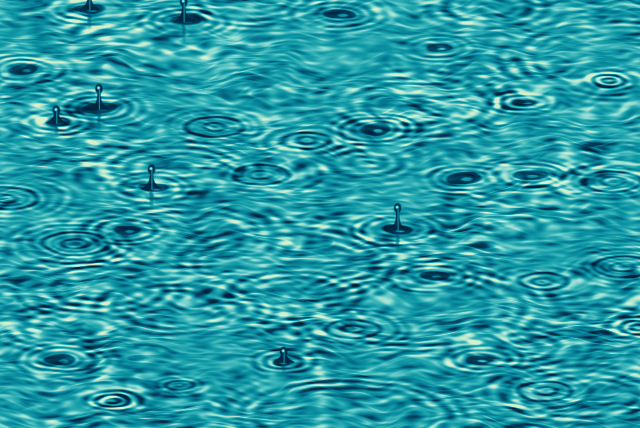
Write a Shadertoy shader that draws this texture.

```glsl
// Raindrops striking a teal pond seen at a low angle: streaky noise ripples,
// flattened ring waves from scattered drops, dark craters and upright jets.
// One brightness level is summed per point, then coloured through a ramp.

const float TAU = 6.2831853;
const vec2 DROP_GRID = vec2(8.0, 6.0);
const float FLATTEN = 2.9;          // foreshortening of the water plane

vec2 hash2(vec2 p) {
    vec3 a = fract(p.xyx * vec3(0.1031, 0.1030, 0.0973));
    a += dot(a, a.yzx + 33.33);
    return fract((a.xx + a.yz) * a.zy);
}

float cornerSlope(vec2 cell, vec2 corner, vec2 f) {
    return dot(hash2(cell + corner) * 2.0 - 1.0, f - corner);
}

float gradientNoise(vec2 p) {
    vec2 i = floor(p), f = p - i;
    vec2 u = f * f * f * (f * (f * 6.0 - 15.0) + 10.0);
    vec2 e = vec2(0.0, 1.0);
    return mix(mix(cornerSlope(i, e.xx, f), cornerSlope(i, e.yx, f), u.x),
               mix(cornerSlope(i, e.xy, f), cornerSlope(i, e.yy, f), u.x), u.y);
}

// Stretched noise on a plane tilted by the given slope
float streaks(vec2 p, float slope, vec2 scale, float seed) {
    return gradientNoise(vec2(p.x, p.y + slope * p.x) * scale + seed);
}

// Thin bright line along the zero contour of a noise value
float crest(float n, float sharpness) {
    return exp(-n * n * sharpness * sharpness) - 0.3;
}

// Wind ripples: octaves bent so they cross, with thin glints on the crests
float ripples(vec2 p, float gust) {
    p.y += 0.034 * gradientNoise(p * vec2(5.0, 9.0) + 40.0);
    p.y += 0.012 * gradientNoise(p * vec2(14.0, 26.0) + 70.0);
    float level = 1.5 * streaks(p, 0.08, vec2(7.0, 32.0), 11.0);
    level += 2.5 * streaks(p, -0.10, vec2(14.0, 74.0), 120.0);
    level += 2.4 * streaks(p, 0.06, vec2(26.0, 118.0), 300.0);
    level += 0.85 * crest(streaks(p, 0.12, vec2(8.0, 44.0), 210.0), 11.0);
    level += 0.75 * crest(streaks(p, -0.08, vec2(12.0, 60.0), 410.0), 9.0);
    return level * gust;
}

// Dark crest at the radius with fading waves on either side
float ring(vec2 q, float radius, float wavelength, float spread) {
    float r = length(q);
    float d = r - radius;
    float facing = mix(0.55, 1.0, abs(q.y) / max(r, 0.0001));
    return -cos(TAU * d / wavelength) * exp(-d * d / (spread * spread)) * facing;
}

float disc(vec2 q, float radius, float soft) {
    return 1.0 - smoothstep(radius - soft, radius + soft, length(q));
}

// Upright splash column: x = dark body, y = bright glint, z = reflection
vec3 jet(vec2 d, float height, float soft) {
    float width = 0.0032 + 0.020 * exp(-max(d.y, 0.0) / 0.009);
    float above = smoothstep(-0.006, 0.0, d.y) * (1.0 - smoothstep(height - soft, height + soft, d.y));
    float column = above * (1.0 - smoothstep(width - soft, width + soft, abs(d.x)));
    vec2 top = d - vec2(0.0, height);
    float body = max(column, disc(top * vec2(1.0, 0.75), 0.0085, soft));
    float glint = disc(top - vec2(-0.001, 0.002), 0.0036, soft);
    glint = max(glint, 0.6 * above * disc(vec2(d.x - 0.001, 0.0), 0.0012, soft));
    float wobble = 0.006 * gradientNoise(vec2(3.0, d.y * 130.0));
    float mirror = disc(vec2(d.x + wobble, 0.0), 0.004, 0.003);
    mirror *= smoothstep(-height * 1.3, -height * 0.5, d.y) * (1.0 - smoothstep(-0.01, 0.0, d.y));
    return vec3(body, glint, mirror);
}

vec3 rampStep(vec3 low, vec3 high, float level, float from, float to) {
    return mix(low, high, clamp((level - from) / (to - from), 0.0, 1.0));
}

vec3 waterColour(float level) {
    vec3 c = vec3(0.00, 0.13, 0.22);
    c = rampStep(c, vec3(0.01, 0.24, 0.35), level, -2.9, -1.95);
    c = rampStep(c, vec3(0.01, 0.38, 0.49), level, -1.95, -1.28);
    c = rampStep(c, vec3(0.03, 0.50, 0.59), level, -1.28, -0.70);
    c = rampStep(c, vec3(0.06, 0.60, 0.65), level, -0.70, 0.0);
    c = rampStep(c, vec3(0.24, 0.71, 0.73), level, 0.0, 0.80);
    c = rampStep(c, vec3(0.54, 0.85, 0.82), level, 0.80, 1.65);
    return rampStep(c, vec3(0.84, 0.94, 0.80), level, 1.65, 2.7);
}

void mainImage(out vec4 fragColor, in vec2 fragCoord) {
    vec2 p = fragCoord / iResolution.y;
    float soft = max(1.0 / iResolution.y, 0.0012);
    float gust = 1.0 + 0.9 * gradientNoise(p * vec2(3.0, 6.0) + 500.0);
    float level = ripples(p, gust) + 0.3 * (p.y - 0.5);
    float bend = 0.014 * gradientNoise(p * vec2(12.0, 30.0) + 900.0);
    float breakup = max(0.0, 1.0 + 2.2 * gradientNoise(p * vec2(9.0, 22.0) + 700.0));
    float crater = 0.0;
    vec3 splash = vec3(0.0);

    // One drop per jittered cell, at a random stage of its life
    for (int n = 0; n < 48; n++) {
        vec2 cell = vec2(mod(float(n), DROP_GRID.x), floor(float(n) / DROP_GRID.x));
        vec2 centre = (cell + hash2(cell + 17.0)) / DROP_GRID * vec2(1.5, 1.0);
        vec2 trait = hash2(cell + 63.0);
        float age = trait.x, size = trait.y;
        vec2 d = p - centre;
        vec2 q = vec2(d.x, d.y * FLATTEN) + bend;

        if (age < 0.30) {           // fresh impact
            float hole = mix(0.022, 0.040, size);
            level += 1.2 * ring(q, hole * 2.1, 0.030, 0.045) * breakup;
            float rim = disc(q + bend, hole, 0.006);
            crater = max(crater, rim * (0.9 - 0.7 * disc(q - vec2(0.006, -0.008), hole * 0.3, 0.005)));
            if (age < 0.19) splash = max(splash, jet(d, mix(0.022, 0.052, size), soft));
        } else if (age < 0.62) {    // crisp young rings with a faint outer train
            float radius = mix(0.028, 0.088, size);
            level += 2.0 * ring(q, radius, 0.031, 0.020);
            level += 1.3 * ring(q, radius * 0.4, 0.028, 0.020);
            level += 0.7 * ring(q, radius * 1.7, 0.032, 0.040) * breakup;
            level -= 0.4 * disc(q, radius, 0.02);
        } else {                    // wide fading rings
            level += 0.95 * ring(q, mix(0.08, 0.26, size), 0.042, 0.080) * breakup;
        }
    }

    level = mix(level, -2.5 + 0.4 * level, crater);
    level = mix(level, -1.7, 0.6 * splash.z);
    level = mix(level, -2.7, 0.92 * splash.x);
    level = mix(level, 1.9, splash.y);
    fragColor = vec4(waterColour(level), 1.0);
}
```
